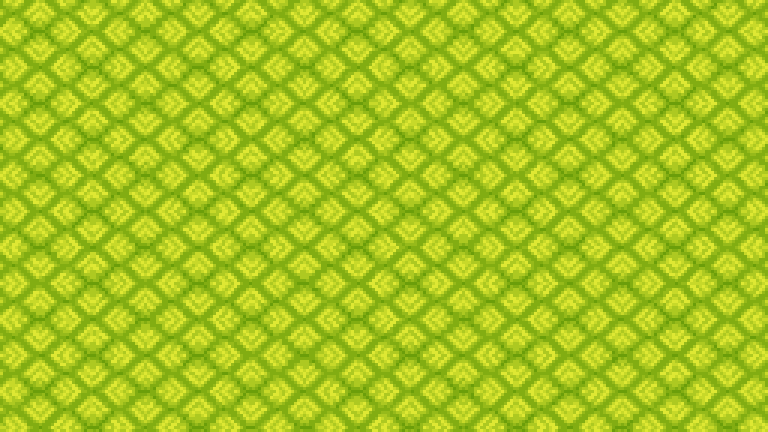
Write a WebGL 1 fragment shader that draws this pattern.

```glsl
precision highp float;

// Stitched lime lattice on a grid of small square cells. Two interleaved sets
// of diagonal-sided diamonds get dark rims; chevrons inside each one point away
// from every second crossing. Layered sines add grain; tones round to six greens.

uniform vec2 u_resolution;

const float TAU = 6.2831853;
const float CELLS_DOWN = 144.0;
const vec2 PITCH = vec2(17.65, 12.0);       // diamond spacing in cells
const vec2 NODE = vec2(136.8, 73.5);        // one crossing of the lattice
const float CHEVRON_PITCH = 4.0;
const float CHEVRON_PEAK = 3.2;

// Six flat greens, from dark rim to bright yellow.
vec3 palette(float level) {
  vec3 c = vec3(0.42, 0.62, 0.04);
  c = mix(c, vec3(0.51, 0.68, 0.07), step(0.5, level));
  c = mix(c, vec3(0.59, 0.73, 0.10), step(1.5, level));
  c = mix(c, vec3(0.68, 0.79, 0.13), step(2.5, level));
  c = mix(c, vec3(0.78, 0.85, 0.16), step(3.5, level));
  return mix(c, vec3(0.87, 0.91, 0.20), step(4.5, level));
}

// Irregular value per cell, about -1 to 1.
float sineGrain(vec2 cell) {
  float a = sin(dot(cell, vec2(2.39, 4.13)));
  float b = sin(dot(cell, vec2(-3.71, 1.87)) + 2.0 * a);
  float c = sin(dot(cell, vec2(1.27, -2.93)) + 3.0 * b);
  return (a + b + c) / 3.0;
}

// +1 or -1 by the parity of a lattice index.
float paritySign(vec2 index) {
  return 1.0 - 2.0 * mod(index.x + index.y, 2.0);
}

float diamondLength(vec2 p) {
  return abs(p.x) + abs(p.y);
}

// x: distance to the nearest rim, y: distance to the edges away from the node.
vec2 diamondDistances(vec2 p, vec2 pitch) {
  vec2 q = p / pitch;
  vec2 sideIndex = vec2(floor(q.x), floor(q.y + 0.5));
  vec2 stackIndex = vec2(floor(q.x + 0.5), floor(q.y));
  vec2 side = p - (sideIndex + vec2(0.5, 0.0)) * pitch;
  vec2 stack = p - (stackIndex + vec2(0.0, 0.5)) * pitch;
  float reach = 0.25 * (pitch.x + pitch.y);

  bool onSide = diamondLength(side) < diamondLength(stack);
  vec2 local = onSide ? side : stack;
  float rim = min(reach - diamondLength(local), 0.5 * pitch.y - abs(local.y));
  float across = onSide
    ? side.x * paritySign(sideIndex) + abs(side.y)
    : stack.y * paritySign(stackIndex) + abs(stack.x);
  return vec2(rim, reach - across);
}

// Brightness of one cell, 0 to 5.
float stitchTone(vec2 cell) {
  vec2 d = diamondDistances(cell + 0.5 - NODE, PITCH);
  float body = smoothstep(0.0, 3.0, d.x);
  float chevron = cos(TAU * (d.y - CHEVRON_PEAK) / CHEVRON_PITCH);
  float tone = min(0.5 + 1.1 * d.x, 4.1);
  tone += chevron * mix(0.35, 0.95, body);
  tone -= 0.06 * (d.y - 5.0);
  return tone + 0.45 * sineGrain(cell);
}

vec3 stitchColor(vec2 pixel) {
  vec2 cell = floor(pixel / u_resolution.y * CELLS_DOWN);
  return palette(stitchTone(cell));
}

void main() {
  // Four samples per pixel smooth the cell edges at any size.
  vec3 color = vec3(0.0);
  for (int j = 0; j < 2; j++) {
    for (int i = 0; i < 2; i++) {
      vec2 offset = vec2(float(i), float(j)) * 0.5 - 0.25;
      color += 0.25 * stitchColor(gl_FragCoord.xy + offset);
    }
  }
  gl_FragColor = vec4(color, 1.0);
}
```
